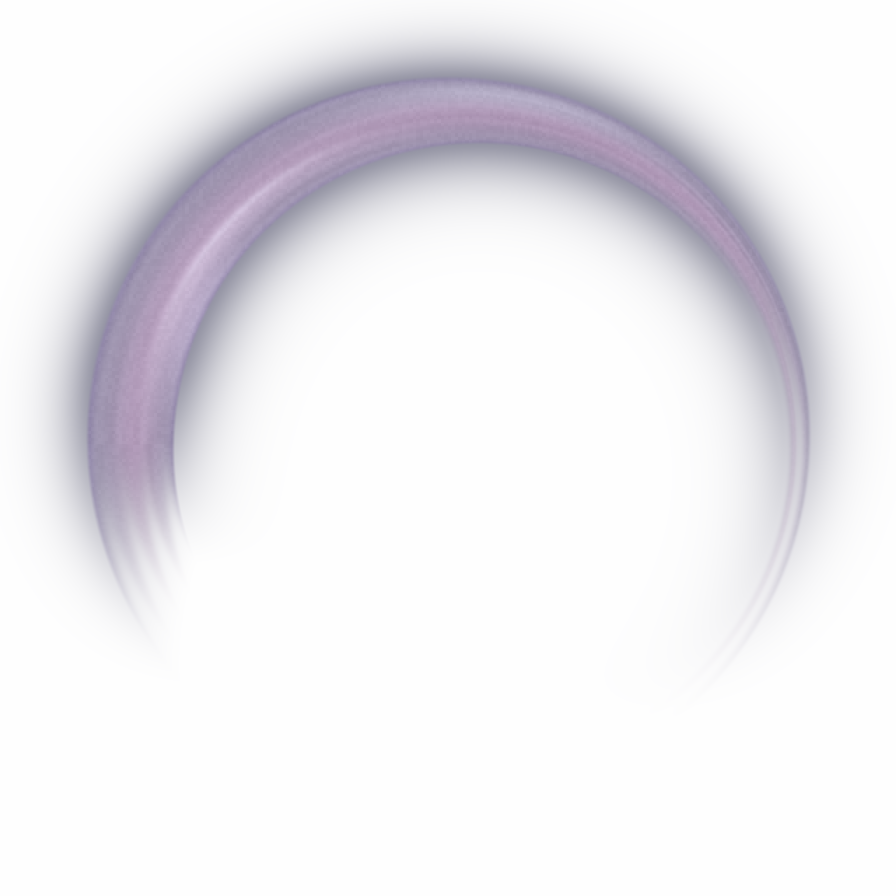
This background is drawn by a WebGL 2 fragment shader. Its source:

```glsl
#version 300 es
precision highp float;

uniform vec2 u_resolution;
out vec4 fragColor;

float hash(vec2 p) {
    vec3 q = fract(vec3(p.xyx) * 0.1031);
    q += dot(q, q.yzx + 33.33);
    return fract((q.x + q.y) * q.z);
}

float noise(vec2 p) {
    vec2 i = floor(p), f = fract(p);
    f = f * f * (3.0 - 2.0 * f);
    return mix(mix(hash(i), hash(i + vec2(1, 0)), f.x),
               mix(hash(i + vec2(0, 1)), hash(i + vec2(1, 1)), f.x), f.y);
}

float bump(float x, float center, float width) {
    float d = (x - center) / width;
    return exp(-d * d);
}

void main() {
    vec2 p = gl_FragCoord.xy / u_resolution;

    // Crescent between two offset circles; across runs from inner to outer rim
    float inner = length(p - vec2(0.535, 0.499)) - 0.340;
    float outer = 0.404 - length(p - vec2(0.501, 0.510));
    float across = clamp(inner / (inner + outer), 0.0, 1.0);
    float side = smoothstep(0.25, 0.75, p.x);
    float angle = atan(p.y - 0.505, p.x - 0.515);

    // Soft shadow on both sides, dissolving towards the bottom
    float outside = max(max(-inner, -outer), 0.0);
    float spread = inner < 0.0 ? 0.042 : 0.035;
    float leftFade = smoothstep(mix(0.36, 0.22, across), 0.62, p.y);
    float rightFade = smoothstep(0.18, 0.85, p.y);
    float shadow = exp(-pow(outside / spread, 1.3)) * mix(leftFade, rightFade, side);
    vec3 color = vec3(0.997) - vec3(0.41, 0.41, 0.35) * shadow;

    // Brushed lavender body
    float streak = noise(vec2(across * 14.0, angle * 1.5 + 20.0));
    vec3 body = mix(vec3(0.61, 0.58, 0.68), vec3(0.68, 0.59, 0.71),
                    bump(across, 0.45, 0.28));
    body += (streak - 0.5) * 0.05;

    // Bright sheen on the left and a paler band along the top
    float sheen = bump(across, 0.34, 0.13) * bump(angle, 2.50, 0.52);
    float glint = bump(across, 0.38, 0.04) * bump(angle, 2.38, 0.35);
    float crown = bump(across, 0.72, 0.17) * bump(angle, 1.45, 0.45);
    float lowerSheen = bump(across, 0.14, 0.12) * bump(angle, 2.70, 0.28);
    body += vec3(0.12, 0.13, 0.12) * sheen + vec3(0.05, 0.07, 0.06) * glint
          + vec3(0.09, 0.11, 0.10) * crown + vec3(0.10, 0.09, 0.10) * lowerSheen;

    // Darker rims and fine grain
    float rim = bump(across, 1.0, 0.07) + bump(across, 0.0, 0.06);
    body -= vec3(0.05, 0.06, 0.02) * rim;
    body += (hash(floor(p * 256.0)) - 0.5) * 0.025;

    // Both tails fray into concentric strands
    float strand = 0.5 + 0.5 * cos(across * 25.0 + 0.6);
    float leftEnd = mix(0.40, 0.29, across) - 0.05 * strand;
    float leftTail = pow(smoothstep(leftEnd, 0.52, p.y), 1.4);
    float rightStrand = bump(across, 0.85, 0.16) + 0.7 * bump(across, 0.35, 0.14);
    float rightSolid = smoothstep(0.52, 0.78, p.y + 0.16 * (across - 0.5));
    float rightTail = mix(0.75 * rightStrand * smoothstep(0.18, 0.66, p.y), 1.0, rightSolid);
    float coverage = smoothstep(-0.001, 0.004, inner) * smoothstep(-0.002, 0.004, outer);
    color = mix(color, body, coverage * clamp(mix(leftTail, rightTail, side), 0.0, 1.0));

    fragColor = vec4(color, 1.0);
}
```
